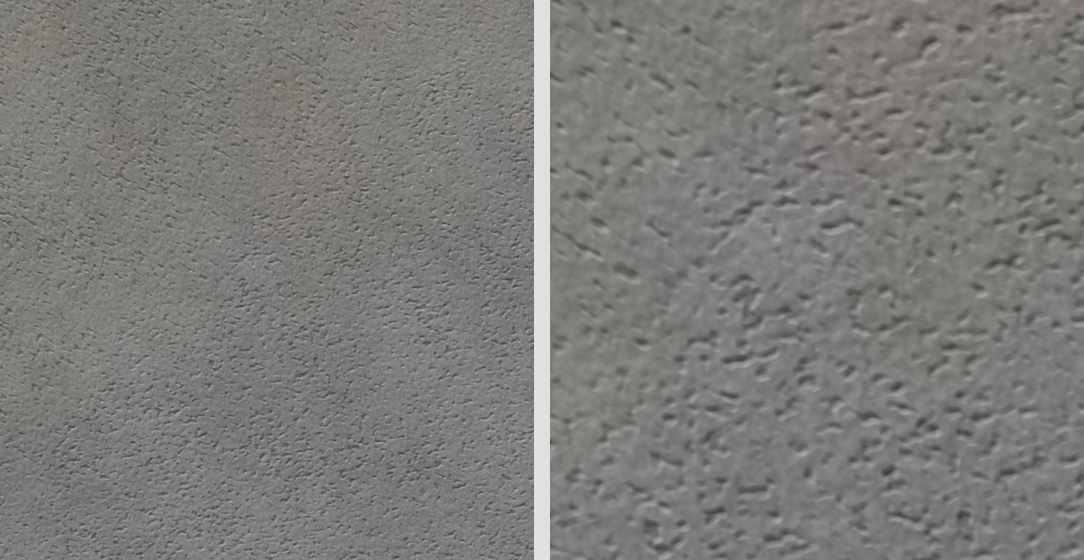
Left: the whole. Right: its middle third, enlarged.
Write a Shadertoy shader that draws this texture.

```glsl
// Weathered grey plaster: fine slanted pits pressed into a softly rough coat.
// Thresholded gradient noise gives a height field, lit from the upper left,
// over a broad warm-to-cool tint with cloudy stains.

const vec3 WARM_GREY = vec3(0.494, 0.488, 0.468);
const vec3 COOL_GREY = vec3(0.490, 0.487, 0.491);
const vec3 ROSE_STAIN = vec3(0.014, -0.004, -0.006);
const vec2 LIGHT_DIR = vec2(-0.45, 0.89);
const float LIGHT_STEP = 0.0020;

// Random unit vector for a lattice point.
vec2 latticeGradient(vec2 cell) {
    vec3 h = fract(cell.xyx * vec3(0.1031, 0.1030, 0.0973));
    h += dot(h, h.yzx + 33.33);
    float angle = 6.2832 * fract((h.x + h.y) * h.z);
    return vec2(cos(angle), sin(angle));
}

float gradientNoise(vec2 p) {
    vec2 cell = floor(p), f = p - cell;
    vec2 w = f * f * f * (f * (f * 6.0 - 15.0) + 10.0);
    vec2 e = vec2(1.0, 0.0);
    float a = dot(latticeGradient(cell), f);
    float b = dot(latticeGradient(cell + e.xy), f - e.xy);
    float c = dot(latticeGradient(cell + e.yx), f - e.yx);
    float d = dot(latticeGradient(cell + e.xx), f - e.xx);
    return mix(mix(a, b, w.x), mix(c, d, w.x), w.y);
}

float cloudNoise(vec2 p, int octaves) {
    float sum = 0.0, amplitude = 1.0;
    for (int i = 0; i < octaves; i++) {
        sum += amplitude * gradientNoise(p);
        p = mat2(1.6, 1.2, -1.2, 1.6) * p + 17.3;
        amplitude *= 0.55;
    }
    return sum;
}

// Noise of three sizes, stretched along the given angle.
float strokeNoise(vec2 p, float angle, float scale, float stretch) {
    float c = cos(angle), s = sin(angle);
    vec2 q = vec2(c * p.x + s * p.y, c * p.y - s * p.x);
    q = (q + 3.7) * scale * vec2(1.0 / stretch, 1.0);
    return 0.9 * gradientNoise(q) + 0.55 * gradientNoise(q * 1.7 + 41.0)
         + 0.35 * gradientNoise(q * 0.45 + 13.0);
}

// Pit depth from 0 to 1; strokes fall rightward at upper left, rise elsewhere.
float pitDepth(vec2 p, float sparsity, float falling) {
    float rise = strokeNoise(p, 0.22, 138.0, 1.7);
    float fall = strokeNoise(p, -0.55, 130.0, 1.8);
    return smoothstep(0.05, 0.60, mix(rise, fall, falling) - sparsity);
}

// Pits plus the soft unevenness of the coat between them.
float reliefDepth(vec2 p, float sparsity, float falling) {
    return pitDepth(p, sparsity, falling) + 0.50 * cloudNoise(p * 85.0 + 30.0, 2);
}

void mainImage(out vec4 fragColor, in vec2 fragCoord) {
    vec2 p = fragCoord / iResolution.y;

    // Broad variation of pit density and stroke direction
    float patches = cloudNoise(p * 8.0 + 5.0, 4);
    float sparsity = 0.02 - 0.20 * patches + 0.06 * (p.y - 0.5);
    float falling = smoothstep(-0.12, 0.12, p.y - p.x - 0.2
                               + 0.3 * gradientNoise(p * 5.0));

    // Relief shading: far walls catch light, near walls fall into shadow
    vec2 toLight = LIGHT_DIR * LIGHT_STEP;
    float lit = reliefDepth(p + toLight, sparsity, falling)
              - reliefDepth(p - toLight, sparsity, falling);
    float hollow = pitDepth(p, sparsity, falling);

    // Base coat, stains and fine grain
    float coolness = smoothstep(-0.35, 0.45, 0.6 * p.x - p.y + 0.25
                                + 0.35 * cloudNoise(p * 4.0, 2));
    vec3 color = mix(WARM_GREY, COOL_GREY, coolness);
    float rose = smoothstep(0.05, 0.5, cloudNoise(p * 5.0 + 9.0, 2));
    color += ROSE_STAIN * rose * smoothstep(0.4, 0.9, p.y);
    color += 0.034 * cloudNoise(p * 3.0 + 21.0, 4);
    color += 0.026 * cloudNoise(p * 22.0 + 70.0, 3);
    color += 0.050 * cloudNoise(p * 150.0 + 60.0, 2);

    color += 0.125 * lit - 0.075 * hollow;
    fragColor = vec4(clamp(color, 0.0, 1.0), 1.0);
}
```
